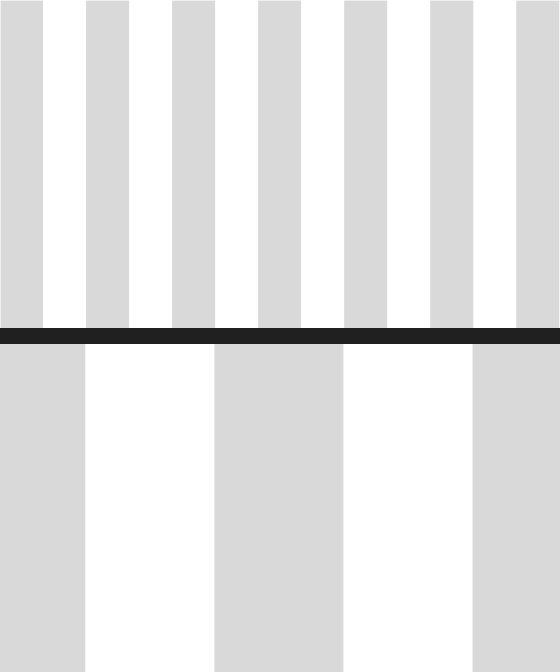
Top: the whole. Bottom: its middle third, enlarged.
This pattern is drawn by a Shadertoy shader. Its source:

```glsl
// Even vertical stripes in pale grey on white, with a hairline margin at the left and top.
#define STRIPE_PERIOD 0.15365
#define STRIPE_WIDTH 0.0768
#define MARGIN 0.0011
#define STRIPE_COLOR vec3(0.85)
#define GROUND_COLOR vec3(1.0)

// Share of a pixel that lies inside an edge at the given signed distance.
float coverage(float inside, float pixel) {
    return clamp(inside / pixel + 0.5, 0.0, 1.0);
}

// Signed distance into the nearest stripe; the first one starts at x = 0.
float stripeDistance(float x) {
    float center = 0.5 * STRIPE_WIDTH;
    float offset = (fract((x - center) / STRIPE_PERIOD + 0.5) - 0.5) * STRIPE_PERIOD;
    return 0.5 * STRIPE_WIDTH - abs(offset);
}

void mainImage(out vec4 fragColor, in vec2 fragCoord) {
    // Units of canvas width
    float pixel = 1.0 / iResolution.x;
    vec2 p = fragCoord * pixel;
    float top = iResolution.y * pixel;

    // Stripes, trimmed by the margin
    float stripe = coverage(stripeDistance(p.x), pixel);
    stripe *= coverage(p.x - MARGIN, pixel);
    stripe *= coverage(top - MARGIN - p.y, pixel);

    fragColor = vec4(mix(GROUND_COLOR, STRIPE_COLOR, stripe), 1.0);
}
```
